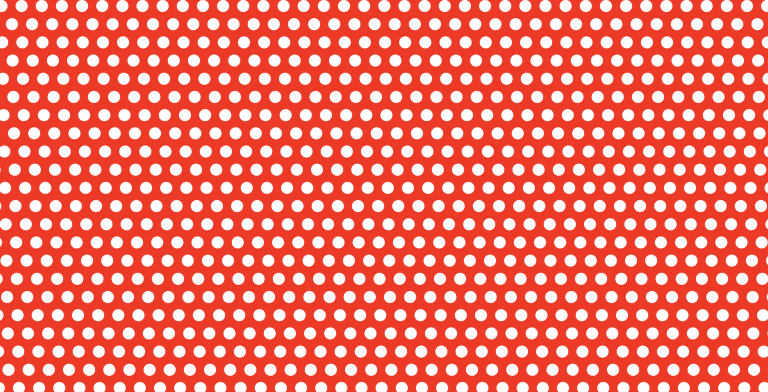
A WebGL 2 fragment shader for this pattern:

```glsl
#version 300 es
precision highp float;

uniform vec2 u_resolution;
out vec4 fragColor;

const vec3 RED = vec3(0.925, 0.228, 0.150);
const vec3 WHITE = vec3(0.995);

// Lengths are fractions of the canvas height
const vec2 PITCH = vec2(0.0514, 0.0464);
const vec2 FIRST_DOT = vec2(0.0038, 0.0153);
const float ROW_DRIFT = 0.0009;
const float DOT_RADIUS = 0.0154;

// Signed distance to the nearest dot; p.y runs down from the top edge
float dotDistance(vec2 p, vec2 pitch, float drift, float radius) {
  float row = floor(p.y / pitch.y + 0.5);
  float shift = row * (0.5 * pitch.x + drift);
  vec2 cell = vec2((p.x - shift) / pitch.x, p.y / pitch.y);
  vec2 local = (fract(cell + 0.5) - 0.5) * pitch;
  return length(local) - radius;
}

float coverage(float dist, float pixel) {
  return 1.0 - smoothstep(-0.7 * pixel, 0.7 * pixel, dist);
}

void main() {
  float pixel = 1.0 / u_resolution.y;
  vec2 p = gl_FragCoord.xy * pixel;
  p.y = 1.0 - p.y;

  // Staggered rows of dots on a flat ground
  float dist = dotDistance(p - FIRST_DOT, PITCH, ROW_DRIFT, DOT_RADIUS);
  fragColor = vec4(mix(RED, WHITE, coverage(dist, pixel)), 1.0);
}
```
